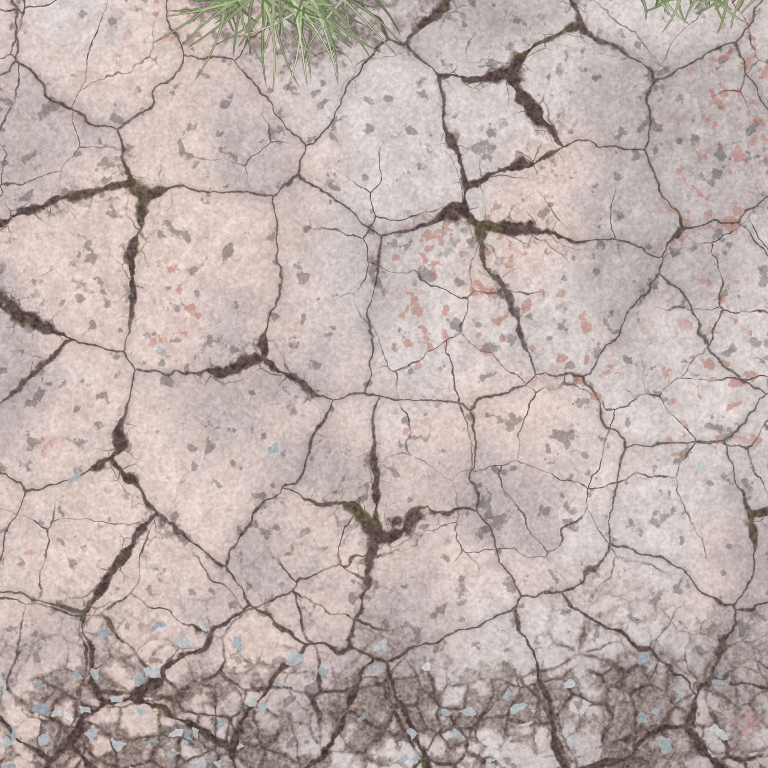
Reproduce this texture procedurally as a three.js fragment shader.

```glsl
varying vec2 vUv;

const vec3 PINK = vec3(0.885, 0.80, 0.775);
const vec3 PALE = vec3(0.845, 0.81, 0.80);
const vec3 SHADE = vec3(0.72, 0.68, 0.68);
const vec3 DIRT = vec3(0.50, 0.44, 0.42);
const vec3 CRACK = vec3(0.32, 0.26, 0.25);
const vec3 MOSS = vec3(0.36, 0.34, 0.22);
const vec3 RUST = vec3(0.70, 0.46, 0.40);
const vec3 CHIP = vec3(0.60, 0.65, 0.68);
const vec3 GRASS = vec3(0.45, 0.55, 0.34);
const vec3 STRAW = vec3(0.76, 0.78, 0.66);
const float SLABS = 5.8;       // cells across the canvas
const float PIECES = 10.0;
const float RUBBLE = 25.0;
const float GRAVEL = 68.0;
const float WARP = 0.06;       // bending of the cracks
const float JAG = 0.014;       // fine raggedness of the cracks
const float SOFT = 0.0016;     // edge smoothing
const int BLADES = 110;

vec2 hash2(vec2 p) {
  vec3 q = fract(p.xyx * vec3(0.1031, 0.1030, 0.0973));
  q += dot(q, q.yzx + 33.33);
  return fract((q.xx + q.yz) * q.zy);
}

float noise(vec2 p) {
  vec2 i = floor(p), f = fract(p);
  f = f * f * (3.0 - 2.0 * f);
  vec2 e = vec2(1.0, 0.0);
  return mix(mix(hash2(i).x, hash2(i + e).x, f.x),
             mix(hash2(i + e.yx).x, hash2(i + 1.0).x, f.x), f.y);
}

float fbm(vec2 p) {
  float sum = 0.0, amp = 0.52;
  for (int i = 0; i < 5; i++) {
    sum += amp * noise(p);
    p = mat2(1.6, 1.2, -1.2, 1.6) * p + 17.3;
    amp *= 0.5;
  }
  return sum;
}

// x: distance to the nearest cell border, yz: cell id
vec3 voronoi(vec2 p) {
  vec2 cell = floor(p), f = fract(p), nearest = vec2(0.0), id = vec2(0.0);
  float best = 9.0, edge = 9.0;
  for (int j = -1; j <= 1; j++) for (int i = -1; i <= 1; i++) {
    vec2 g = vec2(float(i), float(j));
    vec2 r = g + hash2(cell + g) - f;
    if (dot(r, r) < best) { best = dot(r, r); nearest = r; id = g; }
  }
  for (int j = -2; j <= 2; j++) for (int i = -2; i <= 2; i++) {
    vec2 g = id + vec2(float(i), float(j));
    vec2 r = g + hash2(cell + g) - f, d = r - nearest;
    if (dot(d, d) > 1e-5) edge = min(edge, dot(0.5 * (r + nearest), normalize(d)));
  }
  return vec3(edge, cell + id);
}

float line(float d, float width) {
  return 1.0 - smoothstep(width * 0.5, width + SOFT, d);
}

// Tapered, bent blades hanging from the top border
vec4 grass(vec2 p) {
  vec4 result = vec4(0.0);
  for (int i = 0; i < BLADES; i++) {
    vec2 a = hash2(vec2(float(i), 3.0)), b = hash2(vec2(float(i), 11.0));
    vec2 c = hash2(vec2(float(i), 29.0));
    bool tuft = i < BLADES * 2 / 3;
    float spread = a.x + a.y - 1.0;
    vec2 root = vec2(tuft ? 0.38 + 0.13 * spread : 0.91 + 0.12 * spread, 1.01);
    float len = (tuft ? 0.135 : 0.06) * mix(0.25, 1.0, b.x);
    float angle = -1.57 + 2.4 * (b.y - 0.5);
    vec2 dir = vec2(cos(angle), sin(angle)), q = p - root;
    q = vec2(dot(q, dir), dot(q, vec2(-dir.y, dir.x)));
    float t = q.x / len;
    float d = abs(q.y - (c.x - 0.5) * 0.9 * len * t * t);
    float cover = line(d, 0.0017 * (1.0 - t)) * step(0.0, t) * (1.0 - smoothstep(0.85, 1.0, t));
    vec3 tint = mix(GRASS, STRAW, c.y) * (0.7 + 0.4 * b.x);
    result = mix(result, vec4(tint, 1.0), cover);
  }
  return result;
}

void main() {
  vec2 p = vUv, turned = mat2(0.8, 0.6, -0.6, 0.8) * p;
  vec2 w = p + WARP * (vec2(fbm(p * 8.0), fbm(p * 8.0 + 40.0)) - 0.5);
  w += JAG * (vec2(fbm(turned * 42.0), fbm(turned * 42.0 + 80.0)) - 0.5);
  float rough = fbm(p * 12.0 + 60.0), ragged = fbm(turned * 48.0 + 15.0);
  float bottom = 1.0 - smoothstep(0.02, 0.27, p.y + 0.3 * (fbm(p * 5.0 + 5.0) - 0.5));

  // Weathered concrete with stains, grain, pits and rust
  float stain = fbm(p * 6.0 + 31.0) + 0.14 * (p.x - 0.5) + 0.08 * bottom;
  float grain = 0.55 * noise(turned * 230.0) + 0.45 * noise(p * 420.0 + 7.0) - 0.5;
  vec3 color = mix(PINK, PALE, smoothstep(0.36, 0.62, fbm(p * 4.0 + 7.0) + 0.25 * (p.x - 0.4)));
  color = mix(color, SHADE, 0.8 * smoothstep(0.44, 0.70, stain + 0.25 * (ragged - 0.5)));
  color += 0.17 * grain + 0.16 * (ragged - 0.5);
  color *= 1.0 - 0.25 * smoothstep(0.66, 0.76, fbm(turned * 60.0 + 33.0));
  color = mix(color, RUST, 0.5 * smoothstep(0.62, 0.72, fbm(turned * 75.0 + 9.0)) * smoothstep(0.56, 0.66, fbm(p * 5.0 + 90.0)));

  // Main cracks, broken hairlines and crumbled borders
  float slab = voronoi(w * SLABS + 3.0).x / SLABS;
  float piece = voronoi(w * PIECES + 20.0).x / PIECES;
  float crumb = voronoi(w * RUBBLE).x / RUBBLE;
  float open = smoothstep(0.46, 0.74, fbm(p * 6.0 + 13.0));
  float wide = (mix(0.0005, 0.0075, open) + 0.002 * bottom) * smoothstep(0.15, 0.75, ragged) * 1.7;
  float broken = smoothstep(0.42, 0.60, fbm(p * 5.0 + 23.0) + 0.2 * bottom);
  float crumble = max(0.9 * bottom * smoothstep(0.42, 0.6, rough), open * (1.0 - smoothstep(0.004, 0.03, slab)));
  float crack = line(slab, wide) * mix(0.75, 1.0, max(open, bottom));
  float hair = broken * mix(0.35, 0.85, smoothstep(0.35, 0.6, ragged));
  crack = max(crack, hair * line(piece, 0.0002 + 0.005 * bottom * ragged));
  crack = max(crack, 0.7 * crumble * line(crumb, 0.006 * bottom * ragged * rough));
  color *= 1.0 - 0.13 * exp(-slab / 0.006) * ragged * 2.0;

  // Loose dirt along wide gaps, at the bottom and below the grass
  float border = exp(-min(slab, min(piece, crumb * 1.5)) / 0.007);
  float soil = bottom * smoothstep(0.52, 0.68, 0.5 * (rough + ragged) + 0.17 * border + 0.04 * bottom);
  soil = max(soil, 0.8 * open * smoothstep(0.62, 0.8, ragged + 0.3 * exp(-slab / 0.01) - 0.05));
  soil = max(soil, 0.8 * smoothstep(0.55, 0.75, ragged + 0.35 - 3.5 * length((p - vec2(0.39, 1.0)) * vec2(0.6, 1.3))));
  color = mix(color, DIRT + 0.4 * grain + 0.3 * (ragged - 0.5), 0.85 * soil);
  vec3 gap = mix(CRACK, MOSS, 0.7 * open * smoothstep(0.52, 0.68, fbm(p * 24.0 + 2.0)));
  color = mix(color, gap + 0.25 * grain, 0.9 * crack);

  // Scattered stone chips
  vec3 stone = voronoi(w * GRAVEL + 8.0);
  vec2 kind = hash2(stone.yz + 71.0);
  float chip = step(kind.x, 0.10 * bottom * bottom) * smoothstep(0.06, 0.17, stone.x);
  color = mix(color, mix(CHIP, vec3(0.86), kind.y * kind.y) + 0.15 * grain, 0.9 * chip);

  vec4 blades = grass(p);
  color = mix(color, blades.rgb, blades.a);
  gl_FragColor = vec4(clamp(color, 0.0, 1.0), 1.0);
}
```
